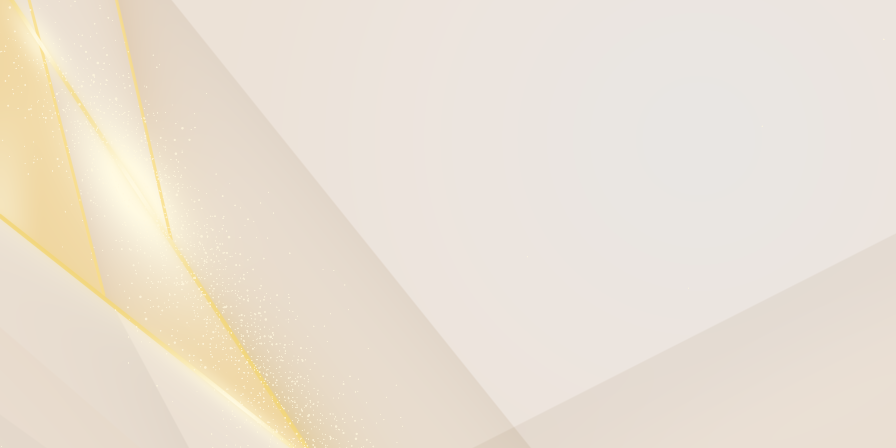
Give the GLSL for this background, as a Shadertoy shader.

```glsl
#define GOLD vec3(0.94, 0.84, 0.63)
#define LINE_GOLD vec3(0.95, 0.84, 0.48)
#define LIGHT vec3(1.0, 0.98, 0.89)
#define BEIGE vec3(0.92, 0.875, 0.825)
#define SHADE vec3(0.875, 0.83, 0.78)
#define TAN vec3(0.875, 0.79, 0.69)
#define SPARKLE_CELLS 75.0
#define SPARKLE_LAYERS 3

float pixel;

// Signed distance to an infinite line, positive to the left of a -> b
float side(vec2 p, vec2 a, vec2 b) {
    vec2 d = normalize(b - a);
    return dot(p - a, vec2(-d.y, d.x));
}

float segment(vec2 p, vec2 a, vec2 b) {
    vec2 d = b - a;
    return length(p - a - d * clamp(dot(p - a, d) / dot(d, d), 0.0, 1.0));
}

float cover(float d) {
    return smoothstep(-pixel, pixel, d);
}

float stroke(float d, float halfWidth) {
    return 1.0 - smoothstep(halfWidth - pixel * 0.5, halfWidth + pixel, d);
}

// Gaussian spot with separate radii along and across an axis
float glow(vec2 p, vec2 center, vec2 axis, vec2 radii) {
    vec2 q = p - center;
    q = vec2(dot(q, axis), dot(q, vec2(-axis.y, axis.x))) / radii;
    return exp(-dot(q, q));
}

vec3 hash3(vec2 p) {
    vec3 q = fract(p.xyx * vec3(0.1031, 0.103, 0.0973));
    q += dot(q, q.yxz + 33.33);
    return fract((q.xxy + q.yzz) * q.zyx);
}

float sparkles(vec2 p, float density) {
    float sum = 0.0;
    for (int i = 0; i < SPARKLE_LAYERS; i++) {
        float scale = SPARKLE_CELLS * (1.0 + 0.45 * float(i));
        vec2 q = p * scale + 17.3 * float(i);
        vec3 h = hash3(floor(q));
        float radius = mix(0.08, 0.22, h.z * h.z);
        float d = length(fract(q) - 0.25 - 0.5 * h.xy);
        float lit = step(fract(h.z * 37.7 + h.x * 11.3), density);
        sum += lit * (1.0 - smoothstep(radius * 0.5, radius + pixel * scale * 0.6, d));
    }
    return min(sum, 1.0);
}

void mainImage(out vec4 fragColor, in vec2 fragCoord) {
    vec2 p = fragCoord / iResolution.y;
    pixel = 1.0 / iResolution.y;

    // Ends of the gold ribbons
    vec2 mainA = vec2(0.026, 1.0), mainB = vec2(0.685, 0.0);
    vec2 lowA = vec2(0.0, 0.518), lowB = vec2(0.655, 0.0);
    vec2 upperA = vec2(0.26, 1.0), upperB = vec2(0.382, 0.466);
    vec2 leftA = vec2(0.065, 1.0), leftB = vec2(0.232, 0.342);
    vec2 axis = normalize(mainB - mainA);
    float ribbon = side(p, mainA, mainB);
    float low = side(p, lowA, lowB);
    float upper = side(p, upperA, upperB);
    float left = side(p, leftA, leftB);

    // Soft radial backdrop
    float r = length(p - vec2(1.56, 0.69));
    vec3 color = mix(vec3(0.914, 0.902, 0.89), vec3(0.928, 0.897, 0.872), smoothstep(0.0, 0.65, r));
    color = mix(color, vec3(0.926, 0.885, 0.843), smoothstep(0.5, 1.15, r));

    // Wide diagonal panel, shaded along its edge and behind the ribbons
    float wide = -side(p, vec2(0.383, 1.0), vec2(1.185, 0.0));
    vec3 panel = mix(BEIGE, SHADE + 0.01, exp(-max(wide, 0.0) / 0.12));
    float behind = max(min(ribbon, upper), 0.0);
    panel = mix(panel, mix(GOLD * 0.93, TAN, smoothstep(0.0, 0.6, p.y)), 0.85 * exp(-behind / 0.075));
    color = mix(color, panel, cover(wide));

    // Lower right panel
    float corner = -side(p, vec2(1.055, 0.0), vec2(2.0, 0.479));
    vec3 cornerTint = mix(vec3(0.965, 0.955, 0.94), vec3(0.99, 0.98, 0.96), smoothstep(0.0, 0.3, corner));
    color *= mix(vec3(1.0), cornerTint, cover(corner));

    // Upper wedge between the ribbons
    vec3 wedge = mix(BEIGE, vec3(0.9, 0.84, 0.77), exp(-abs(upper) / 0.05));
    color = mix(color, wedge, cover(ribbon) * cover(-upper));

    // Band left of the main ribbon, turning gold at the lower tip
    vec3 band = mix(GOLD, BEIGE, smoothstep(0.05, 0.6, p.y));
    band = mix(band, TAN, 0.65 * exp(-max(left, 0.0) / 0.045));
    color = mix(color, band, cover(-ribbon) * cover(low));

    // Gold sheet at the left
    vec3 sheet = mix(GOLD, vec3(0.96, 0.9, 0.75), smoothstep(0.1, 0.0, p.x) * smoothstep(0.85, 0.5, p.y));
    color = mix(color, sheet, cover(-left) * cover(low) * cover(-ribbon));

    // Folded sheets below the low ribbon
    float fold = -side(p, vec2(0.235, 0.35), vec2(0.422, 0.0));
    float crease = -side(p, vec2(0.0, 0.27), vec2(0.313, 0.0));
    float tip = -side(p, vec2(0.0, 0.075), vec2(0.104, 0.0));
    vec3 base = mix(BEIGE, SHADE, 0.85 * cover(fold) * exp(-max(fold, 0.0) / 0.13));
    base = mix(base, SHADE + vec3(0.03, 0.02, 0.01), 0.7 * cover(crease) * exp(-max(crease, 0.0) / 0.2));
    base *= 1.0 - 0.02 * cover(tip);
    base = mix(base, LIGHT, 0.45 * exp(-abs(low) / 0.045));
    color = mix(color, base, cover(-low));

    // Light spilling from the ribbons
    float flare = glow(p, vec2(0.3, 0.575), axis, vec2(0.19, 0.075));
    float star = glow(p, vec2(0.088, 0.905), axis, vec2(0.09, 0.035));
    float lowFlare = glow(p, vec2(0.53, 0.095), normalize(lowB - lowA), vec2(0.2, 0.022));
    float haze = glow(p, vec2(0.3, 0.58), axis, vec2(0.33, 0.14));
    color = mix(color, LIGHT, min(0.85 * flare + 0.75 * star + 0.6 * lowFlare + 0.3 * haze, 1.0));

    // Gold strokes, whitened where the light is strong
    float mainLine = segment(p, mainA, mainB);
    float lowLine = segment(p, lowA, lowB);
    float thin = min(segment(p, upperA, upperB), segment(p, leftA, leftB));
    color = mix(color, LINE_GOLD, 0.3 * exp(-min(mainLine, lowLine) / 0.008));
    color = mix(color, LINE_GOLD + 0.03, 0.75 * stroke(thin, 0.0028));
    vec3 lineColor = mix(LINE_GOLD, LIGHT, clamp(flare + star + lowFlare, 0.0, 1.0));
    color = mix(color, lineColor, 0.9 * stroke(min(mainLine, lowLine), 0.004));

    // Glitter scattered around the main ribbon
    float density = 0.25 * exp(-pow(abs(ribbon - 0.015) / 0.085, 2.0)) * smoothstep(0.95, 0.7, p.y);
    density += 0.025 * smoothstep(0.3, 0.0, abs(ribbon));
    color = mix(color, vec3(1.0, 0.97, 0.87), 0.75 * sparkles(p, density));

    fragColor = vec4(clamp(color, 0.0, 1.0), 1.0);
}
```
